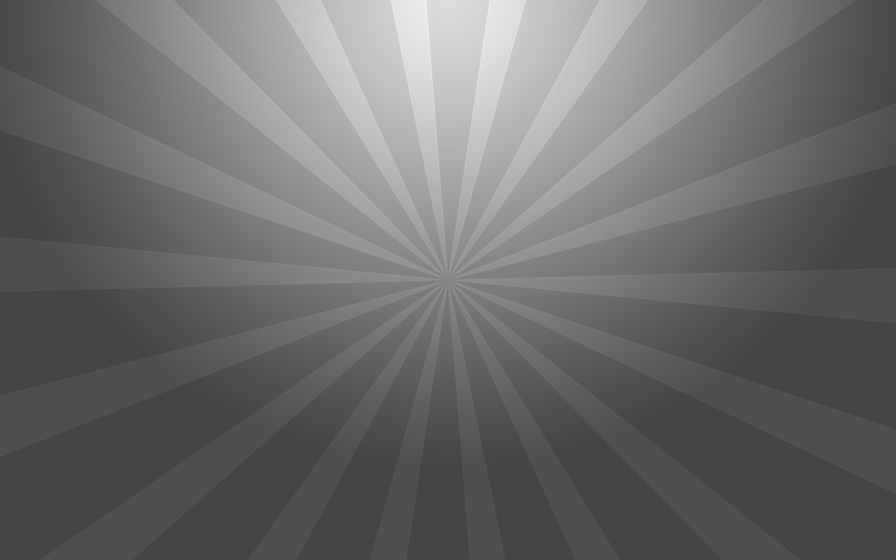
Reproduce this background procedurally as a WebGL 2 fragment shader.

```glsl
#version 300 es
precision highp float;

// Grey sunburst: pale rays fan out from the middle over a dark ground,
// lit by a soft round glow that hangs from the top edge.
// Rays come from folding the polar angle; each has a fine bright rim.

uniform vec2 u_resolution;
out vec4 fragColor;

// Lengths are in canvas heights, angles in degrees.
const float GROUND_GREY = 0.27;
const float GLOW_GREY = 0.87;
const float GLOW_RADIUS = 0.835;
const float GLOW_SOFTNESS = 0.35;
const vec2 GLOW_CENTER = vec2(0.0, 0.5);

const float RAY_COUNT = 18.0;
const float RAY_TILT = -2.0;
const float RAY_HALF_WIDTH = 3.5;
const float RAY_LIFT_DARK = 0.04;
const float RAY_LIFT_BRIGHT = 0.075;

const float RIM_WIDTH = 0.0021;
const float RIM_LIFT = 0.045;
const float HUB_RADIUS = 0.02;

// Brightness of the glow, 1 at its centre and 0 beyond its radius.
float glowAt(vec2 p) {
    float t = clamp(length(p - GLOW_CENTER) / GLOW_RADIUS, 0.0, 1.0);
    return 1.0 - mix(t, smoothstep(0.0, 1.0, t), GLOW_SOFTNESS);
}

// Signed distance to the nearest ray edge, negative inside a ray.
float rayDistance(vec2 p) {
    float radius = max(length(p), 1e-5);
    float angle = atan(p.y, p.x + 1e-6) - radians(RAY_TILT);
    float period = radians(360.0 / RAY_COUNT);
    float folded = mod(angle + 0.5 * period, period) - 0.5 * period;
    return radius * (abs(folded) - radians(RAY_HALF_WIDTH));
}

void main() {
    vec2 p = (gl_FragCoord.xy - 0.5 * u_resolution) / u_resolution.y;
    float pixel = 1.0 / u_resolution.y;

    // Ground and glow
    float glow = glowAt(p);
    float grey = mix(GROUND_GREY, GLOW_GREY, glow);

    // Rays, lifted more where the glow is strong
    float d = rayDistance(p);
    float ray = 1.0 - smoothstep(-0.5 * pixel, 0.5 * pixel, d);
    grey += ray * mix(RAY_LIFT_DARK, RAY_LIFT_BRIGHT, glow);

    // Thin rims, faded where they crowd together at the hub
    float halfRim = 0.5 * RIM_WIDTH;
    float rim = 1.0 - smoothstep(max(halfRim - 0.5 * pixel, 0.0), halfRim + 0.5 * pixel, abs(d));
    float hubFade = smoothstep(0.0, HUB_RADIUS, length(p));
    grey += rim * hubFade * RIM_LIFT * (0.4 + 0.6 * glow);

    fragColor = vec4(vec3(clamp(grey, 0.0, 1.0)), 1.0);
}
```
